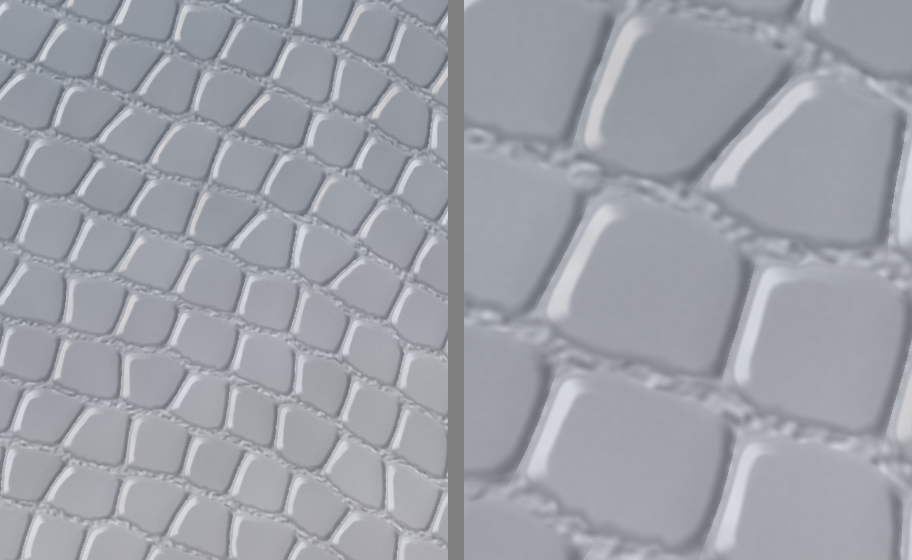
Left, the full canvas; right, a detail of the centre.
Write a Shadertoy shader that draws this texture.

```glsl
// Glossy embossed reptile leather: slanted rows of rounded tiles with crinkled seams.
#define CELL 0.105          // tile size, in canvas heights
#define TILT 0.34           // slope of the rows, in radians
#define FAN vec2(0.12, 0.19) // extra bending of columns and rows over the canvas
#define STRETCH 1.45        // flattens the row seams
#define JITTER vec2(0.34, 0.17)
#define ROUNDING 19.0       // lower is rounder
#define SIDE_GAP 0.018
#define ROW_GAP 0.050
#define LOW_TONE vec3(0.668, 0.670, 0.693)
#define HIGH_TONE vec3(0.568, 0.592, 0.627)
#define GLOSS vec3(0.845, 0.862, 0.885)
#define CRINKLE 0.17

float hash(vec2 p) {
    vec3 h = fract(p.xyx * vec3(0.1031, 0.1030, 0.0973));
    h += dot(h, h.yzx + 33.33);
    return fract((h.x + h.y) * h.z);
}

float noise(vec2 p) {
    vec2 i = floor(p), f = fract(p);
    f = f * f * (3.0 - 2.0 * f);
    return mix(mix(hash(i), hash(i + vec2(1, 0)), f.x),
               mix(hash(i + vec2(0, 1)), hash(i + vec2(1, 1)), f.x), f.y);
}

// Vector from q to a tile centre; every row is shifted by its own amount.
vec2 toCentre(vec2 q, vec2 offset, out vec2 id) {
    float row = floor(q.y) + offset.y;
    float shift = hash(vec2(row + 40.0, 7.0));
    id = vec2(floor(q.x - shift) + offset.x, row) + 60.0;
    vec2 wobble = vec2(hash(id), hash(id + 31.7)) - 0.5;
    vec2 centre = id - 60.0 + vec2(shift, 0.0) + 0.5 + JITTER * wobble;
    return (centre - q) * vec2(1.0, STRETCH);
}

// Rounded distance to the tile rim (positive inside) and its outward direction.
float tileRim(vec2 q, out vec2 outward, out vec2 tileId) {
    vec2 nearest = vec2(9.0), id;
    for (int j = -1; j <= 1; j++)
    for (int i = -2; i <= 2; i++) {
        vec2 r = toCentre(q, vec2(i, j), id);
        if (dot(r, r) < dot(nearest, nearest)) { nearest = r; tileId = id; }
    }
    float total = 0.0;
    outward = vec2(0.0);
    for (int j = -1; j <= 1; j++)
    for (int i = -2; i <= 2; i++) {
        vec2 r = toCentre(q, vec2(i, j), id);
        vec2 across = r - nearest;
        if (dot(across, across) < 0.0001) continue;
        vec2 slope = across * vec2(1.0, STRETCH);
        vec2 dir = normalize(slope);
        float rim = dot(0.5 * (r + nearest), across) / length(slope);
        rim -= mix(SIDE_GAP, ROW_GAP, smoothstep(0.4, 0.95, abs(dir.y)));
        float w = exp(-ROUNDING * rim);
        total += w;
        outward += w * dir;
    }
    outward /= total;
    return -log(total) / ROUNDING;
}

void mainImage(out vec4 fragColor, in vec2 fragCoord) {
    vec2 p = fragCoord / iResolution.y;

    // Tilted frame: rows steepen to the right, tile sides lean more toward the top
    float c = cos(TILT), s = sin(TILT);
    vec2 q = vec2(c * p.x - s * p.y, s * p.x + c * p.y);
    q += FAN * vec2(0.55 * p.y - p.y * p.y, p.x * p.x - 0.63 * p.x);
    q /= CELL;
    q += 0.07 * sin(q.yx * vec2(1.1, 0.9) + vec2(1.0, 2.0));
    q += 0.014 * sin(q.yx * vec2(5.3, 4.7) + vec2(0.0, 2.0));

    vec2 outward, id;
    float rim = tileRim(q, outward, id);
    float ragged = abs(outward.y) * 0.045 * (noise(q * 11.0) - 0.5);
    float d = rim + ragged;
    float seam = smoothstep(0.02, -0.025, d);

    // Broad tone with faint cloudy reflections
    float cloud = sin(q.x * 2.1 + 1.3 * sin(q.y * 1.7)) * sin(q.y * 2.4 + q.x * 0.6);
    float height = p.y - 0.22 * (p.x - 0.4);
    vec3 color = mix(LOW_TONE, HIGH_TONE, smoothstep(-0.1, 1.1, height));
    color += 0.012 * cloud + 0.025 * (hash(id + 5.0) - 0.5);

    // Domed tile: shaded right and lower rims, soft light on the upper rim
    float dome = smoothstep(0.30, 0.0, d);
    float edge = smoothstep(0.075, 0.01, d) * smoothstep(-0.045, 0.005, d);
    color -= (0.025 * dome + 0.15 * edge) * smoothstep(0.15, 0.85, outward.x);
    color -= 0.08 * edge * smoothstep(0.3, 0.9, -outward.y);
    color += 0.02 * edge * smoothstep(0.3, 0.9, outward.y);

    // Crinkled seams, lit from the upper left
    vec2 w = q * vec2(17.0, 19.0) + 0.8 * sin(q.yx * 7.0);
    float relief = noise(w + vec2(-0.4, 0.4)) - noise(w + vec2(0.4, -0.4));
    float rough = mix(0.5, 1.0, abs(outward.y));
    color += seam * (CRINKLE * rough * relief + 0.012);

    // Window-like glint along the left rim: a bright core with a paler outer slope
    float facing = smoothstep(0.25, 0.75, dot(outward, vec2(-0.98, 0.17)));
    float width = 0.085 + 0.05 * noise(q * vec2(1.0, 3.0) + id);
    float streak = smoothstep(0.012, 0.04, d) * smoothstep(width + 0.02, width - 0.02, d);
    float strength = 0.65 + 0.35 * noise(q * vec2(3.0, 5.0) + 9.0);
    float slopeLight = smoothstep(-0.03, 0.0, d) * smoothstep(0.16, 0.04, d);
    color += 0.05 * facing * slopeLight;
    vec3 glint = GLOSS + vec3(0.0, -0.025, -0.045) * smoothstep(0.55, 0.9, hash(id + 13.0));
    color = mix(color, glint, facing * streak * strength);

    color += 0.010 * (noise(p * 260.0) - 0.5);
    fragColor = vec4(clamp(color, 0.0, 1.0), 1.0);
}
```
